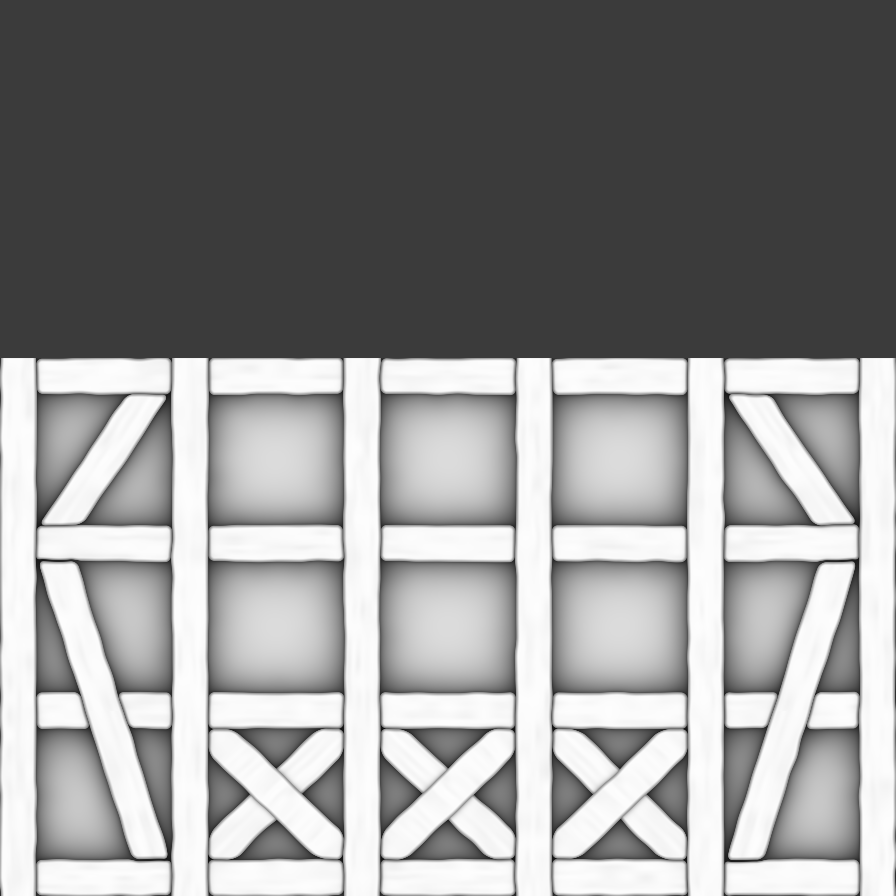
Reproduce this texture map procedurally as a Shadertoy shader.

```glsl
// Ambient-occlusion map of a timber-framed wall below a plain dark field.
// Beams are rounded distance fields layered over the plaster; each beam
// darkens the plaster by an analytic wall-occlusion term.

#define BAYS 5.0
#define HALF_BEAM 0.0204
#define STOREY 0.1866
#define WALL_TOP 0.6003
#define ROUNDING 0.007
#define AO_HEIGHT 0.0285
#define BRACE_HEIGHT 0.021
#define WOBBLE 0.0022
#define FIELD_GREY 0.231
#define WOOD_GREY 0.992

const float BAY = (1.0 - 2.0 * HALF_BEAM) / BAYS;
const vec2 PANEL = 0.5 * vec2(BAY, STOREY) - HALF_BEAM;
const float NO_BEAM = 9.0;

float hash(vec2 p) {
    vec3 q = fract(vec3(p.xyx) * 0.1031);
    q += dot(q, q.yzx + 33.33);
    return fract((q.x + q.y) * q.z);
}

float noise(vec2 p) {
    vec2 i = floor(p), f = fract(p);
    f = f * f * (3.0 - 2.0 * f);
    return mix(mix(hash(i), hash(i + vec2(1, 0)), f.x),
               mix(hash(i + vec2(0, 1)), hash(i + vec2(1, 1)), f.x), f.y);
}

// Intersection of two distance fields with a rounded corner
float roundMax(float a, float b) {
    vec2 u = max(vec2(a, b) + ROUNDING, 0.0);
    return min(max(a, b), -ROUNDING) + length(u);
}

// Slanted beam through the origin, trimmed to the bay and to +-reach.y
float brace(vec2 q, vec2 reach) {
    vec2 normal = normalize(vec2(reach.y, -reach.x));
    float d = abs(dot(q, normal)) - HALF_BEAM;
    vec2 trim = abs(q) - vec2(PANEL.x, reach.y);
    return roundMax(roundMax(d, trim.x), trim.y);
}

// Light left beside a long wall of the given height
float openness(float d, float height) {
    d = max(d, 0.0);
    return 0.5 + 0.5 * d / sqrt(d * d + height * height);
}

// Faint streaks running along the beam direction
float grain(vec2 q, vec2 along) {
    along = normalize(along);
    vec2 g = vec2(dot(q, along), dot(q, vec2(-along.y, along.x)));
    float streak = noise(g * vec2(22.0, 190.0)) * noise(g * vec2(50.0, 90.0) + 7.0);
    return 1.0 - 0.055 * streak;
}

// Put a beam on top, with contact shadow and darkened rim
float layBeam(float below, float d, float streaks, float px) {
    below *= 1.0 - 0.35 * exp(-max(d, 0.0) / 0.002);
    float rim = mix(0.55, 1.0, smoothstep(-0.0005, 0.0042, -d));
    float cover = smoothstep(0.5 * px, -0.5 * px, d);
    return mix(below, WOOD_GREY * streaks * rim, cover);
}

float timberWall(vec2 uv, float px) {
    // Hand-hewn edges
    vec2 p = uv + WOBBLE * (vec2(noise(uv * 45.0), noise(uv * 45.0 + 31.0)) - 0.5);

    // Bay and storey cells
    vec2 pitch = vec2(BAY, STOREY);
    vec2 cell = clamp(floor((p - HALF_BEAM) / pitch), vec2(0), vec2(BAYS - 1.0, 2));
    vec2 q = p - HALF_BEAM - (cell + 0.5) * pitch;
    bool outer = cell.x == 0.0 || cell.x == BAYS - 1.0;
    float side = cell.x == 0.0 ? 1.0 : -1.0;
    vec2 m = vec2(q.x * side, q.y);

    // Posts and rails
    vec2 nearest = round((p - HALF_BEAM) / pitch);
    vec2 grid = abs(p - HALF_BEAM - nearest * pitch) - HALF_BEAM;
    float post = grid.x;
    float rail = roundMax(grid.y, abs(q.x) - PANEL.x);

    // Braces: long and short in the outer bays, crosses in the inner ones
    float under = NO_BEAM, over = NO_BEAM;
    vec2 underDir = vec2(0, 1), overDir = vec2(0, 1);
    if (outer) {
        vec2 s = vec2(m.x, p.y - HALF_BEAM - STOREY);
        overDir = vec2(-0.0525, STOREY - HALF_BEAM);
        over = brace(s, overDir);
        rail = roundMax(rail, -over);
        if (cell.y == 2.0) {
            overDir = vec2(0.049, PANEL.y);
            over = brace(m, overDir);
        }
    } else if (cell.y == 0.0) {
        float lean = cell.x == 1.0 ? -1.0 : 1.0;
        overDir = PANEL * vec2(lean, 1);
        underDir = PANEL * vec2(-lean, 1);
        over = brace(q, overDir);
        under = brace(q, underDir);
    }

    // Plaster, shaded by the four sides of its panel and by the braces
    float shade = 0.985;
    for (float s = -1.0; s < 2.0; s += 2.0) {
        shade *= openness(PANEL.x + s * q.x, AO_HEIGHT);
        shade *= openness(PANEL.y + s * q.y, AO_HEIGHT);
    }
    shade *= openness(over, BRACE_HEIGHT) * openness(under, BRACE_HEIGHT);

    // Layers from back to front
    shade = layBeam(shade, rail, grain(p, vec2(1, 0)), px);
    shade = layBeam(shade, under, grain(q, underDir), px);
    shade = layBeam(shade, over, grain(m, overDir), px);
    return layBeam(shade, post, grain(p, vec2(0, 1)), px);
}

void mainImage(out vec4 fragColor, in vec2 fragCoord) {
    vec2 uv = fragCoord / iResolution.xy;
    float px = 1.0 / iResolution.y;
    float field = smoothstep(-0.5 * px, 0.5 * px, uv.y - WALL_TOP);
    fragColor = vec4(vec3(mix(timberWall(uv, px), FIELD_GREY, field)), 1.0);
}
```
